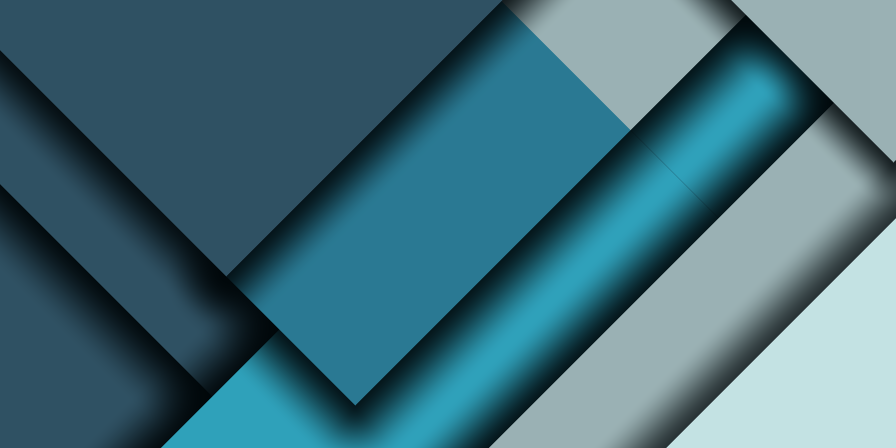
A WebGL 2 fragment shader for this background:

```glsl
#version 300 es
precision highp float;
// Overlapping diagonal paper panels in navy, teal and grey, each with a soft shadow.
// Panels are boxes in axes turned by 45 degrees, painted from the lowest to the
// highest; a signed distance gives both the crisp edge and the shadow.

uniform vec2 u_resolution;
out vec4 fragColor;

const vec3 NAVY  = vec3(0.185, 0.318, 0.388);
const vec3 TEAL  = vec3(0.163, 0.475, 0.575);
const vec3 CYAN  = vec3(0.184, 0.630, 0.730);
const vec3 GREY  = vec3(0.605, 0.695, 0.705);
const vec3 PALE  = vec3(0.765, 0.885, 0.892);
const vec3 SHADE = vec3(0.0, 0.025, 0.035);
const float FAR  = 5.0;

// Signed distance to a box with corners lo and hi, negative inside.
// The diagonal axes are stretched by sqrt(2), so the result is scaled back.
float boxDistance(vec2 q, vec2 lo, vec2 hi) {
    vec2 d = abs(q - 0.5 * (lo + hi)) - 0.5 * (hi - lo);
    return (length(max(d, 0.0)) + min(max(d.x, d.y), 0.0)) * 0.70711;
}

// Coverage of a shape with an edge one pixel wide.
float coverage(float d, float pixel) {
    return 1.0 - smoothstep(-0.6 * pixel, 0.6 * pixel, d);
}

// Darkens what lies below the panel, then paints the panel itself.
vec3 layPanel(vec3 below, vec3 color, float d, float pixel, float width, float strength) {
    float shadow = strength * (1.0 - smoothstep(-0.1 * width, width, d));
    return mix(mix(below, SHADE, shadow), color, coverage(d, pixel));
}

void main() {
    float pixel = 1.0 / u_resolution.y;
    vec2 p = gl_FragCoord.xy * pixel;

    // Diagonal axes: x grows to the lower right, y to the upper right.
    vec2 q = vec2(p.x - p.y + 1.0, p.x + p.y - 1.0);
    float d;

    // Navy ground and the strip above it.
    vec3 color = NAVY;
    d = boxDistance(q, vec2(-FAR, -0.411), vec2(FAR));
    color = layPanel(color, NAVY, d, pixel, 0.14, 0.96);

    // Cyan band with a thin crease across it.
    d = boxDistance(q, vec2(1.359, -FAR), vec2(FAR));
    color = layPanel(color, CYAN, d, pixel, 0.13, 0.94);
    float crease = coverage(abs(q.y - 1.117) * 0.70711 - 0.0007, pixel);
    color = mix(color, TEAL * 0.75, 0.6 * crease * step(1.359, q.x));

    // Grey strip and pale corner at the lower right.
    d = boxDistance(q, vec2(2.091, -FAR), vec2(FAR));
    color = layPanel(color, GREY, d, pixel, 0.13, 0.92);
    d = boxDistance(q, vec2(2.487, -FAR), vec2(FAR));
    color = layPanel(color, PALE, d, pixel, 0.12, 0.76);

    // Long central panel, teal below and grey at its upper end.
    d = boxDistance(q, vec2(1.122, -0.112), vec2(1.698, FAR));
    vec3 face = mix(GREY, TEAL, coverage((q.y - 1.117) * 0.70711, pixel));
    color = layPanel(color, face, d, pixel, 0.14, 0.92);

    // Large navy panel at the upper left.
    d = boxDistance(q, vec2(-FAR, -0.112), vec2(1.122, FAR));
    color = layPanel(color, NAVY, d, pixel, 0.12, 0.90);

    // Grey panel at the upper right.
    d = boxDistance(q, vec2(-FAR, 1.632), vec2(2.357, FAR));
    color = layPanel(color, GREY, d, pixel, 0.10, 0.86);

    fragColor = vec4(color, 1.0);
}
```
